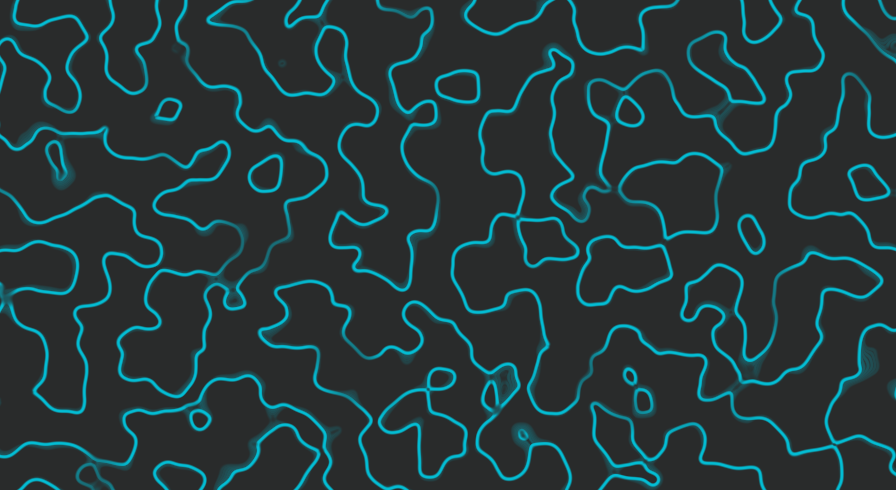
Reproduce this pattern procedurally as a Shadertoy shader.

```glsl
// Integer hash giving a gradient vector in [-1, 1]^2
vec2 latticeGradient(vec2 cell) {
    uvec2 q = uvec2(ivec2(cell)) * uvec2(1597u, 3571u);
    uint n = (q.x ^ (q.y << 7)) * 747796u + q.y * 2891u;
    n = (n ^ (n >> 15)) * 73244475u;
    n = (n ^ (n >> 13)) * 19349663u;
    n ^= n >> 16;
    return vec2(n & 65535u, n >> 16) / 32767.5 - 1.0;
}

// Gradient noise: value in x, derivative in yz
vec3 noiseWithSlope(vec2 p) {
    vec2 i = floor(p), f = p - i;
    vec2 u = f * f * f * (f * (f * 6.0 - 15.0) + 10.0);
    vec2 du = 30.0 * f * f * (f * (f - 2.0) + 1.0);

    vec2 ga = latticeGradient(i);
    vec2 gb = latticeGradient(i + vec2(1, 0));
    vec2 gc = latticeGradient(i + vec2(0, 1));
    vec2 gd = latticeGradient(i + vec2(1, 1));
    float a = dot(ga, f);
    float b = dot(gb, f - vec2(1, 0));
    float c = dot(gc, f - vec2(0, 1));
    float d = dot(gd, f - vec2(1, 1));

    float value = mix(mix(a, b, u.x), mix(c, d, u.x), u.y);
    vec2 slope = mix(mix(ga, gb, u.x), mix(gc, gd, u.x), u.y)
               + du * (u.yx * (a - b - c + d) + vec2(b, c) - a);
    return vec3(value, slope);
}

// One octave, turned and scaled; the slope is returned in canvas units
vec3 octave(vec2 p, float frequency, vec2 axis, float seed) {
    mat2 turn = frequency * mat2(axis.x, axis.y, -axis.y, axis.x);
    vec3 n = noiseWithSlope(turn * p + seed);
    return vec3(n.x, n.yz * turn);
}

vec3 field(vec2 p, float seed) {
    return octave(p, 9.0, vec2(0.8, 0.6), seed)
         + 0.35 * octave(p, 16.0, vec2(0.96, -0.28), seed + 41.3);
}

// Soft line along the zero level; weak slopes give dim bridges and specks
float contour(vec3 n, float pixel) {
    float slope = length(n.yz);
    float dist = abs(n.x) / sqrt(slope * slope + 2.0);
    float line = 1.0 - smoothstep(0.0009, 0.0009 + max(0.0048, 1.3 * pixel), dist);
    return line * mix(0.3, 1.0, smoothstep(0.4, 2.6, slope));
}

void mainImage(out vec4 fragColor, in vec2 fragCoord) {
    float pixel = 1.0 / iResolution.y;
    vec2 p = fragCoord * pixel;

    vec3 shape = field(p, 17.7);
    vec3 drift = field(p, 93.1);

    // Main line, fading in places
    float fade = smoothstep(-0.42, -0.12, octave(p, 5.0, vec2(0.6, 0.8), 7.9).x);
    float glow = contour(shape, pixel) * mix(0.45, 1.0, fade);

    // Dim echoes trailing to one side
    for (int k = 1; k <= 5; k++) {
        float age = float(k);
        float echo = contour(shape + 0.035 * age * drift, pixel);
        glow = max(glow, echo * (0.36 - 0.04 * age));
    }

    vec3 charcoal = vec3(0.16, 0.17, 0.17);
    vec3 cyan = vec3(0.01, 0.74, 0.83);
    fragColor = vec4(mix(charcoal, cyan, glow), 1.0);
}
```
